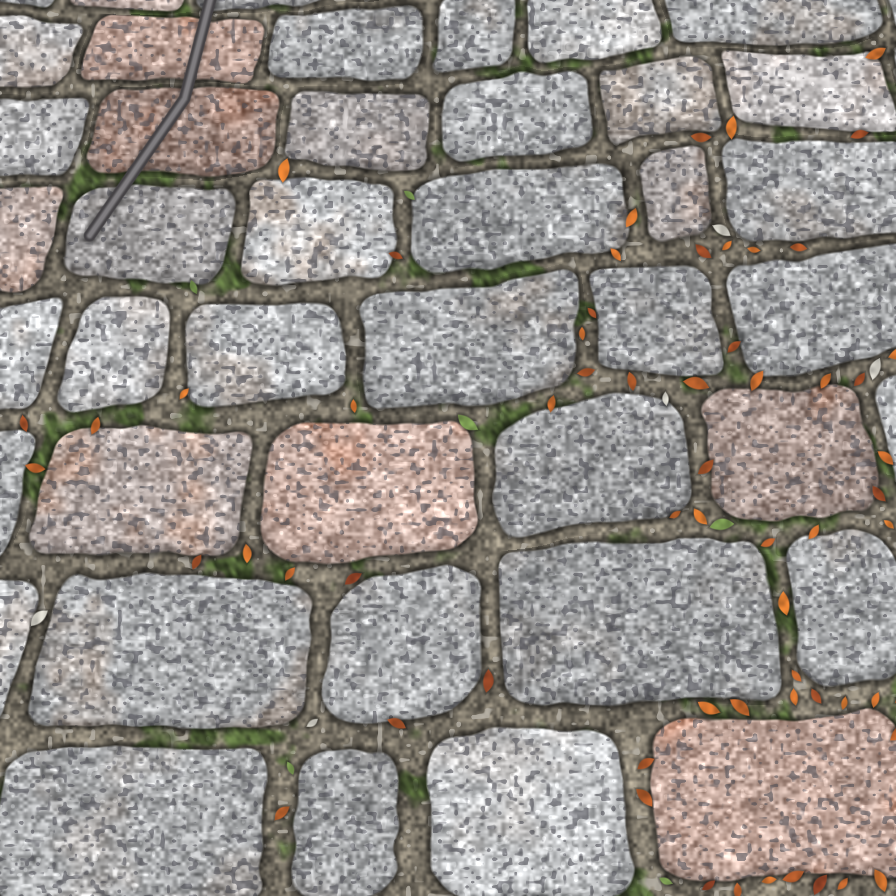
A three.js fragment shader for this texture:

```glsl
varying vec2 vUv;

float hash(vec2 p) {
  vec3 q = fract(p.xyx * 0.1031);
  q += dot(q, q.yzx + 33.33);
  return fract((q.x + q.y) * q.z);
}

float noise(vec2 p) {
  vec2 i = floor(p), f = fract(p);
  f = f * f * (3.0 - 2.0 * f);
  return mix(mix(hash(i), hash(i + vec2(1, 0)), f.x),
             mix(hash(i + vec2(0, 1)), hash(i + vec2(1, 1)), f.x), f.y);
}

float fbm(vec2 p) {
  return 0.5 * noise(p) + 0.3 * noise(p * 2.1 + 7.3) + 0.2 * noise(p * 4.3 + 3.1);
}

float jointAt(float i, float row) {
  return i + 0.55 * (hash(vec2(i, row * 7.0 + 2.0)) - 0.5);
}

// Signed distance to the stone, stone id, and height within the stone (-1 to 1)
vec4 cobble(vec2 p) {
  p += 0.018 * (vec2(noise(p * 9.0), noise(p * 9.0 + 40.0)) - 0.5);
  p += 0.007 * (vec2(noise(p * 38.0), noise(p * 38.0 + 90.0)) - 0.5);
  float closeness = 1.0 - p.y + 0.06 * (p.x - 0.5) + 0.04 * (noise(p * 2.5 + 5.0) - 0.5);
  float rowHeight = 0.085 + 0.15 * closeness;
  float unitWidth = 0.16 + 0.12 * closeness;
  float rows = log(1.0 + 1.76 * closeness) / 0.15 + 1.13;
  float row = floor(rows);
  float u = (p.x - 0.5) / unitWidth + 10.0 + 5.0 * hash(vec2(row, 3.0));

  float i = floor(u);
  if (u < jointAt(i, row)) i -= 1.0;
  else if (u > jointAt(i + 1.0, row)) i += 1.0;
  float left = jointAt(i, row), right = jointAt(i + 1.0, row);
  vec2 id = vec2(i, row);

  vec2 q = vec2((u - 0.5 * (left + right)) * unitWidth, (0.5 - fract(rows)) * rowHeight);
  float gap = (0.05 + 0.05 * hash(id + 21.0)) * rowHeight;
  vec2 extent = 0.5 * vec2((right - left) * unitWidth, rowHeight) - gap;
  q += q.yx * 0.12 * (vec2(hash(id + 31.0), hash(id + 47.0)) - 0.5);
  float radius = (0.1 + 0.12 * hash(id + 53.0)) * rowHeight;
  vec2 corner = abs(q) - extent + radius;
  float d = length(max(corner, 0.0)) + min(max(corner.x, corner.y), 0.0) - radius;
  return vec4(d, id, q.y / extent.y);
}

vec3 graniteColor(vec2 p, vec4 stone) {
  vec2 id = stone.yz;
  vec3 color = vec3(mix(0.61, 0.77, hash(id + 11.0)));
  float stain = smoothstep(0.5, 0.75, fbm(p * 11.0 + id * 3.0));
  float warmth = smoothstep(0.62, 0.95, hash(id + 67.0));
  color *= mix(vec3(0.99, 1.0, 1.01), vec3(1.08, 0.84, 0.74), warmth * (0.65 + 0.35 * stain));
  color *= mix(vec3(1), vec3(1.03, 0.9, 0.8), 0.55 * stain * hash(id + 71.0));

  // Mineral grains
  color *= 0.86 + 0.3 * fbm(p * vec2(22, 28));
  color += 0.36 * (noise(p * vec2(210, 250)) - 0.5) + 0.18 * (noise(p * vec2(95, 120)) - 0.5);
  float fleck = smoothstep(0.66, 0.84, noise(p * vec2(165, 195) + 17.0));
  color = mix(color, vec3(0.31, 0.31, 0.34), 0.6 * fleck);
  color += 0.14 * smoothstep(0.7, 0.9, noise(p * vec2(140, 170) + 61.0));

  // Worn rim, lit above and shaded below
  float rim = smoothstep(-0.016, 0.0, stone.x);
  return color * (1.0 + rim * (0.1 * stone.w - 0.1));
}

vec3 soilColor(vec2 p, float d) {
  float grit = 0.6 * noise(p * 230.0 + 5.0) + 0.4 * noise(p * 110.0);
  vec3 color = vec3(0.47, 0.445, 0.395) * (0.5 + 0.95 * grit) * (0.8 + 0.45 * fbm(p * 14.0));
  color = mix(color, vec3(0.72, 0.7, 0.66), 0.8 * smoothstep(0.76, 0.88, noise(p * 125.0 + 33.0)));
  float tuft = smoothstep(0.58, 0.72, fbm(p * 17.0 + 13.0));
  float blades = noise(vec2(p.x + p.y * 0.4, p.y * 0.6) * 190.0);
  color = mix(color, mix(vec3(0.13, 0.18, 0.08), vec3(0.42, 0.55, 0.27), blades), 0.8 * tuft);
  return color * mix(0.5, 1.0, smoothstep(0.0, 0.009, d));
}

// Fallen leaves and pale chips, kept to the joints
vec3 addLitter(vec3 color, vec2 p) {
  for (int y = -1; y <= 1; y++) {
    for (int x = -1; x <= 1; x++) {
      vec2 cell = floor(p * 30.0) + vec2(x, y);
      vec2 center = (cell + 0.15 + 0.7 * vec2(hash(cell + 5.0), hash(cell + 9.0))) / 30.0;
      float density = mix(0.16, 0.85, smoothstep(0.1, 0.75, center.x - 0.6 * center.y));
      if (hash(cell + 83.0) > density || cobble(center).x < 0.002) continue;
      float angle = 6.2832 * hash(cell + 15.0);
      vec2 axis = vec2(cos(angle), sin(angle));
      vec2 q = vec2(dot(p - center, axis), dot(p - center, vec2(-axis.y, axis.x)));
      float size = mix(0.007, 0.015, hash(cell + 19.0));
      float kind = hash(cell + 27.0);
      float d = abs(q.y + 8.0 * q.x * q.x) - 0.45 * size * (1.0 - q.x * q.x / (size * size));
      vec3 leaf = mix(vec3(0.55, 0.25, 0.15), vec3(0.88, 0.5, 0.2), hash(cell + 35.0));
      if (kind > 0.84) leaf = vec3(0.48, 0.6, 0.32);
      if (kind > 0.92) leaf = vec3(0.86, 0.85, 0.81);
      leaf *= 0.8 + 0.35 * noise(p * 150.0);
      color *= 1.0 - 0.35 * smoothstep(0.005, 0.0, d);
      color = mix(color, leaf, smoothstep(0.0012, -0.0012, d));
    }
  }
  return color;
}

float segment(vec2 p, vec2 a, vec2 b) {
  vec2 along = b - a;
  return length(p - a - along * clamp(dot(p - a, along) / dot(along, along), 0.0, 1.0));
}

void main() {
  vec4 stone = cobble(vUv);
  vec3 color = mix(graniteColor(vUv, stone), soilColor(vUv, stone.x),
                   smoothstep(-0.0018, 0.0018, stone.x));
  color = addLitter(color, vUv);

  // Bent rubber strip
  vec2 bend = vec2(0.206, 0.89);
  float strip = min(segment(vUv, vec2(0.24, 1.02), bend), segment(vUv, bend, vec2(0.1, 0.737)));
  color *= 1.0 - 0.3 * smoothstep(0.012, 0.005, strip);
  vec3 rubber = mix(vec3(0.5, 0.49, 0.5), vec3(0.27, 0.26, 0.27), smoothstep(0.001, 0.005, strip));
  color = mix(color, rubber, smoothstep(0.0075, 0.0055, strip));

  gl_FragColor = vec4(clamp(color, 0.0, 1.0), 1.0);
}
```
